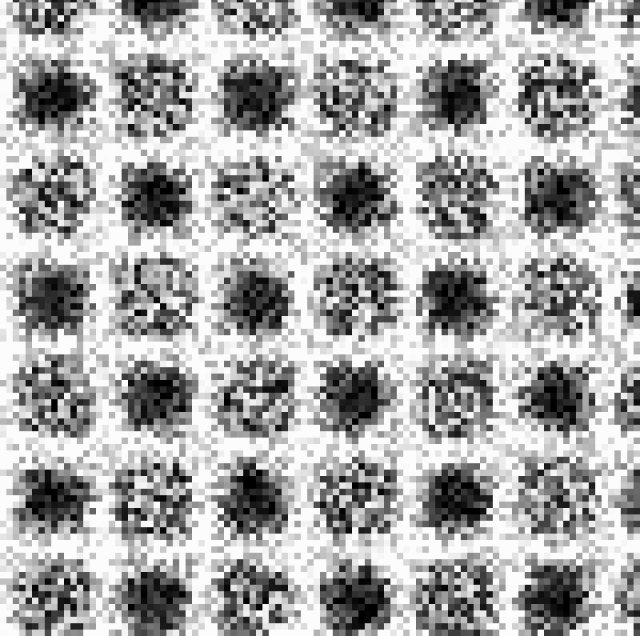
Reproduce this pattern procedurally as a Shadertoy shader.

```glsl
const float PI = 3.14159265;
const float CELLS = 100.0;                  // mosaic cells across the canvas
const vec2 SPACING = vec2(0.1575, 0.157);   // blob pitch, in canvas widths
const vec2 ORIGIN = vec2(0.0846, 0.0573);   // centre of the lower left blob
const float GAP_TONE = 1.02;                // mean grey between blobs
const float DARK_TONE = 0.12;               // mean grey at a solid blob's core
const float MIXED_TONE = 0.50;              // mean grey inside a speckled blob
const float GAP_GRAIN = 0.32;
const float DARK_GRAIN = 0.16;
const float EDGE_GRAIN = 0.45;
const float MIXED_GRAIN = 0.48;
const float PATCH_SCALE = 0.27;             // slow drift, in cycles per cell
const float PATCH_AMOUNT = 0.12;
const float WHITE = 0.99;

float hash(vec2 p) {
    vec3 q = fract(p.xyx * 0.1031);
    q += dot(q, q.yzx + 33.33);
    return fract((q.x + q.y) * q.z);
}

float cornerSlope(vec2 corner, vec2 offset) {
    float angle = 2.0 * PI * hash(corner + 71.0);
    return dot(vec2(cos(angle), sin(angle)), offset);
}

float gradientNoise(vec2 p) {
    vec2 i = floor(p), f = fract(p);
    vec2 u = f * f * f * (f * (f * 6.0 - 15.0) + 10.0);
    vec2 e = vec2(1.0, 0.0);
    float low = mix(cornerSlope(i, f), cornerSlope(i + e, f - e), u.x);
    float high = mix(cornerSlope(i + e.yx, f - e.yx), cornerSlope(i + e.xx, f - e.xx), u.x);
    return mix(low, high, u.y);
}

// Grey of one mosaic cell
float cellTone(vec2 cell) {
    vec2 lattice = ((cell + 0.5) / CELLS - ORIGIN) / SPACING;
    float wave = -cos(PI * lattice.x) * cos(PI * lattice.y);
    float strength = abs(wave);

    // Positive lobes are solid and dark, negative ones evenly speckled
    float tone, grain;
    if (wave > 0.0) {
        tone = mix(GAP_TONE, DARK_TONE, smoothstep(0.0, 1.0, strength));
        grain = mix(GAP_GRAIN, EDGE_GRAIN, smoothstep(0.0, 0.4, strength));
        grain = mix(grain, DARK_GRAIN, smoothstep(0.45, 1.0, strength));
    } else {
        float inside = smoothstep(0.0, 0.55, strength);
        tone = mix(GAP_TONE, MIXED_TONE, inside);
        grain = mix(GAP_GRAIN, MIXED_GRAIN, inside);
    }

    tone += grain * (2.0 * hash(cell + 19.0) - 1.0);
    tone += PATCH_AMOUNT * gradientNoise(cell * PATCH_SCALE);
    return clamp(tone, 0.0, WHITE);
}

void mainImage(out vec4 fragColor, in vec2 fragCoord) {
    float pixelWidth = CELLS / iResolution.x;
    vec2 p = fragCoord * pixelWidth - 0.5;
    vec2 cell = floor(p);

    // Blend neighbouring cells over one pixel at their shared edge
    vec2 blend = clamp((fract(p) - 0.5) / pixelWidth + 0.5, 0.0, 1.0);
    float bottom = mix(cellTone(cell), cellTone(cell + vec2(1.0, 0.0)), blend.x);
    float top = mix(cellTone(cell + vec2(0.0, 1.0)), cellTone(cell + 1.0), blend.x);
    fragColor = vec4(vec3(mix(bottom, top, blend.y)), 1.0);
}
```
